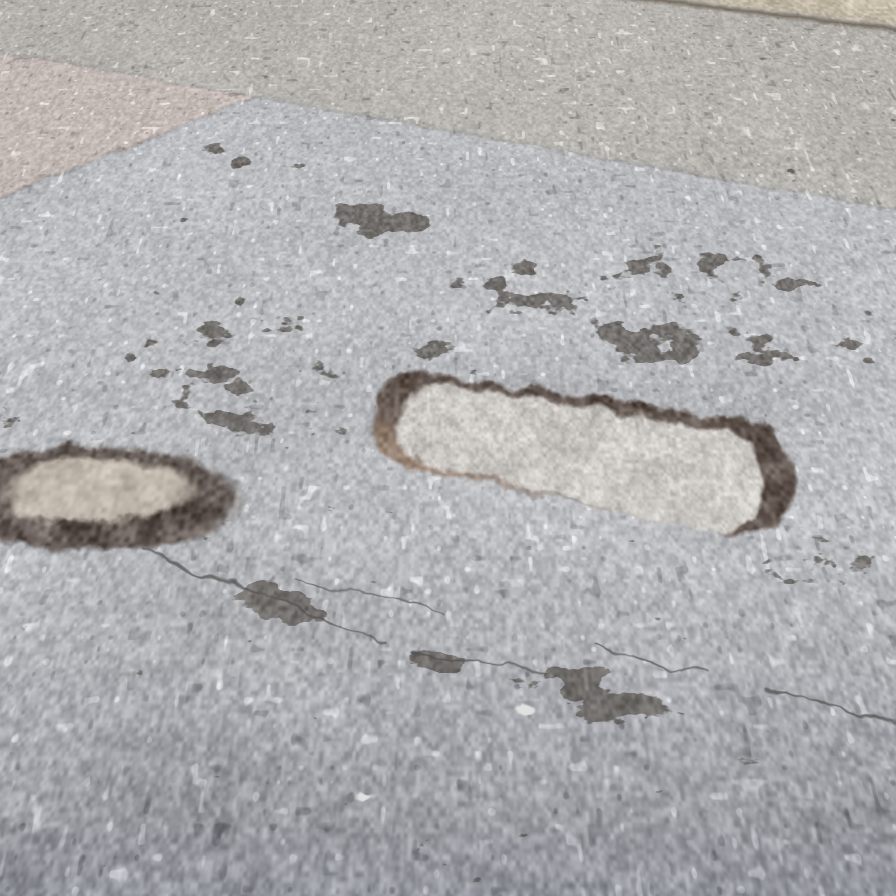
This texture is drawn by a three.js fragment shader. Its source:

```glsl
// Weathered asphalt road with two filled potholes, worn dark flecks, cracks and a kerb.
varying vec2 vUv;

float hash(vec2 p) {
  vec3 q = fract(vec3(p.xyx) * 0.1031);
  q += dot(q, q.yzx + 33.33);
  return fract((q.x + q.y) * q.z);
}

float noise(vec2 p) {
  vec2 i = floor(p), f = fract(p);
  f = f * f * (3.0 - 2.0 * f);
  return mix(mix(hash(i), hash(i + vec2(1.0, 0.0)), f.x),
             mix(hash(i + vec2(0.0, 1.0)), hash(i + 1.0), f.x), f.y);
}

float fbm(vec2 p) {
  float sum = 0.0, amp = 0.533;
  for (int i = 0; i < 4; i++) {
    sum += amp * noise(p);
    p = mat2(1.6, 1.2, -1.2, 1.6) * p + 7.3;
    amp *= 0.5;
  }
  return sum;
}

// Signed distance to the line a-b, positive on its left
float side(vec2 p, vec2 a, vec2 b) {
  vec2 d = normalize(b - a);
  return dot(p - a, vec2(-d.y, d.x));
}

// Capsule whose radius runs from ra to rb
float taper(vec2 p, vec2 a, vec2 b, float ra, float rb) {
  vec2 ab = b - a;
  float t = clamp(dot(p - a, ab) / dot(ab, ab), 0.0, 1.0);
  return length(p - a - ab * t) - mix(ra, rb, t);
}

float ellipse(vec2 p, vec2 c, vec2 r) {
  return (length((p - c) / r) - 1.0) * r.y;
}

float inside(float d, float blur) {
  return 1.0 - smoothstep(-blur, blur, d);
}

// Wear density: soft blob leaning down to the right
float wear(vec2 p, vec2 c, vec2 r, float strength) {
  vec2 d = p - c;
  d.y += 0.17 * d.x;
  d /= r;
  return strength * exp(-dot(d, d));
}

float crack(vec2 p, vec2 a, vec2 b, float width) {
  p.y += 0.022 * (fbm(p * 28.0) - 0.5);
  float thin = width * (0.3 + noise(p * 60.0));
  return inside(taper(p, a, b, thin, thin * 0.6), 0.0015);
}

void main() {
  vec2 p = vUv;
  vec2 ground = vec2(p.x - 0.5, 1.3) / (1.9 - p.y);
  float grain = noise(ground * 260.0) - 0.5;
  float fine = noise(ground * 430.0 + 31.0) - 0.5;
  float cloud = fbm(p * vec2(5.0, 9.0)) - 0.5;
  float ragged = fbm(p * 42.0) - 0.5;
  vec2 warped = p + 0.022 * vec2(fbm(p * 24.0 + 5.0) - 0.5, ragged);

  // Blue-grey asphalt, darker toward the front
  vec3 col = mix(vec3(0.57, 0.58, 0.605), vec3(0.725, 0.732, 0.745), smoothstep(-0.05, 0.46, p.y));
  col += 0.09 * cloud;

  // Older warm road beyond the seam and a pinkish patch on the left
  float seam = side(p, vec2(0.0, 0.942), vec2(1.0, 0.766)) + 0.008 * ragged;
  float patchEdge = side(p, vec2(0.0, 0.781), vec2(0.28, 0.889)) + 0.008 * ragged;
  float pink = inside(-patchEdge, 0.002) * inside(seam, 0.002);
  col = mix(col, vec3(0.71, 0.70, 0.68) + 0.08 * cloud, inside(-seam, 0.003));
  col = mix(col, vec3(0.765, 0.725, 0.71) + 0.04 * cloud, pink);
  col -= 0.09 * inside(abs(seam) - 0.001, 0.003);
  col -= 0.16 * inside(abs(patchEdge) - 0.0015, 0.003) * inside(seam, 0.003) * (0.6 + ragged);

  // Aggregate grain with pale and dark stones
  float contrast = mix(1.2, 0.75, p.y);
  col += contrast * (0.13 * grain + 0.10 * fine);
  float stone = noise(ground * 150.0 + 80.0);
  col += 0.13 * smoothstep(0.83, 0.95, stone) - 0.11 * smoothstep(0.17, 0.05, stone);

  // Scattered wear
  float density = 0.16;
  density = max(density, wear(p, vec2(0.26, 0.557), vec2(0.14, 0.05), 0.55));
  density = max(density, wear(p, vec2(0.28, 0.625), vec2(0.21, 0.055), 0.43));
  density = max(density, wear(p, vec2(0.57, 0.675), vec2(0.14, 0.055), 0.44));
  density = max(density, wear(p, vec2(0.80, 0.69), vec2(0.21, 0.04), 0.53));
  density = max(density, wear(p, vec2(0.86, 0.62), vec2(0.16, 0.04), 0.40));
  density = max(density, wear(p, vec2(0.91, 0.38), vec2(0.12, 0.04), 0.44));
  density = max(density, wear(p, vec2(0.25, 0.83), vec2(0.11, 0.018), 0.48));
  density = max(density, wear(p, vec2(0.03, 0.525), vec2(0.07, 0.018), 0.48));
  // Bare spots
  density = max(density, wear(p, vec2(0.43, 0.753), vec2(0.09, 0.027), 0.64));
  density = max(density, wear(p, vec2(0.715, 0.625), vec2(0.09, 0.033), 0.75));
  density = max(density, wear(p, vec2(0.495, 0.605), vec2(0.045, 0.016), 0.64));
  density = max(density, wear(p, vec2(0.32, 0.325), vec2(0.085, 0.028), 0.75));
  density = max(density, wear(p, vec2(0.665, 0.223), vec2(0.08, 0.035), 0.78));
  density = max(density, wear(p, vec2(0.488, 0.262), vec2(0.045, 0.014), 0.70));
  float fleck = smoothstep(-0.01, 0.06, fbm(p * vec2(34.0, 60.0)) + density - 1.0);
  vec3 tar = vec3(0.40, 0.385, 0.37) + 0.14 * grain + 0.1 * fine;
  col = mix(col, tar, 0.85 * fleck);

  // Cracks
  float split = crack(p, vec2(0.16, 0.385), vec2(0.43, 0.282), 0.002);
  split = max(split, crack(p, vec2(0.33, 0.353), vec2(0.495, 0.318), 0.0013));
  split = max(split, crack(p, vec2(0.46, 0.268), vec2(0.61, 0.248), 0.0015));
  split = max(split, crack(p, vec2(0.665, 0.278), vec2(0.79, 0.245), 0.0014));
  split = max(split, crack(p, vec2(0.855, 0.228), vec2(1.01, 0.19), 0.0022));
  col = mix(col, vec3(0.33, 0.32, 0.32), 0.75 * split);

  // Long pothole: brown rim, pale filling
  float rim = taper(warped, vec2(0.468, 0.532), vec2(0.825, 0.468), 0.053, 0.063);
  float fill = taper(warped, vec2(0.488, 0.527), vec2(0.792, 0.464), 0.046, 0.057);
  float ochre = smoothstep(0.56, 0.49, p.y + 0.35 * (p.x - 0.45) + 0.12 * ragged);
  vec3 earth = mix(vec3(0.38, 0.335, 0.31), vec3(0.58, 0.50, 0.44), ochre * smoothstep(0.72, 0.5, p.x));
  col = mix(col, earth + 0.18 * grain + 0.3 * ragged, inside(rim, 0.004));
  vec3 cement = vec3(0.79, 0.775, 0.76) + 0.12 * grain + 0.10 * fine + 0.16 * ragged;
  col = mix(col, cement, inside(fill, 0.004));

  // Left pothole: wide dark rim, sandy filling
  float leftRim = ellipse(warped, vec2(0.104, 0.444), vec2(0.163, 0.059));
  float leftFill = ellipse(warped, vec2(0.11, 0.453), vec2(0.104, 0.036));
  col = mix(col, vec3(0.37, 0.335, 0.315) + 0.2 * grain + 0.35 * ragged, inside(leftRim, 0.005));
  col = mix(col, vec3(0.755, 0.72, 0.68) + 0.1 * grain + 0.2 * ragged, inside(leftFill, 0.005));

  // Kerb in the far corner, and pale chips in front
  float kerb = side(p, vec2(0.70, 1.003), vec2(1.0, 0.967)) + 0.006 * ragged;
  col = mix(col, vec3(0.43, 0.39, 0.34), inside(abs(kerb) - 0.002, 0.004));
  col = mix(col, vec3(0.77, 0.73, 0.66) + 0.15 * grain + 0.2 * ragged, inside(0.005 - kerb, 0.003));
  float chip = min(ellipse(warped, vec2(0.59, 0.207), vec2(0.010, 0.007)),
                   ellipse(warped, vec2(0.404, 0.114), vec2(0.008, 0.004)));
  col = mix(col, vec3(0.88), inside(chip, 0.002));

  gl_FragColor = vec4(clamp(col, 0.0, 1.0), 1.0);
}
```
